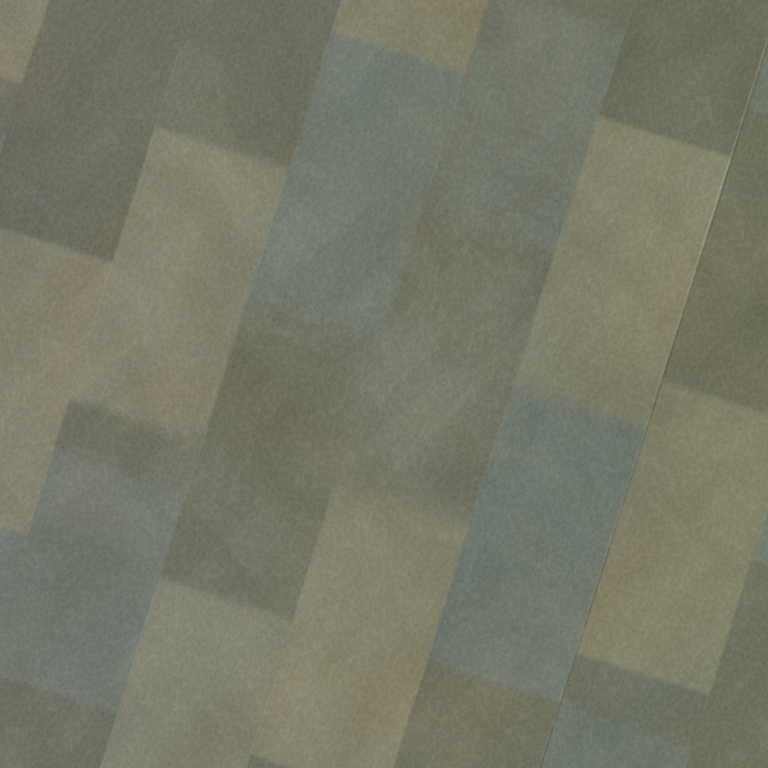
Give the GLSL for this texture, as a WebGL 1 fragment shader.

```glsl
precision highp float;
uniform vec2 u_resolution;

const vec3 SLATE = vec3(0.433, 0.439, 0.375);
const vec3 SAND = vec3(0.512, 0.507, 0.427);
const vec3 BLUE = vec3(0.449, 0.479, 0.440);
const vec3 DUST = vec3(0.482, 0.486, 0.425);
const float TILT = 0.305;
const float WIDTH = 0.182;
const float LENGTH = 0.372;
const float LAST_STRIP = 4.0;

vec2 hash2(vec2 p) {
  vec2 q = vec2(dot(p, vec2(12.7, 31.1)), dot(p, vec2(26.9, 18.3)));
  return fract(sin(q) * 437.58);
}

// Distances to the nearest and second nearest cell point
vec2 cellular(vec2 p) {
  vec2 cell = floor(p);
  vec2 nearest = vec2(8.0);
  for (int j = -1; j <= 1; j++) {
    for (int i = -1; i <= 1; i++) {
      vec2 c = cell + vec2(float(i), float(j));
      float d = length(c + hash2(c) - p);
      nearest = d < nearest.x ? vec2(d, nearest.x) : vec2(nearest.x, min(nearest.y, d));
    }
  }
  return nearest;
}

// Layered, warped sines, about -1 to 1
float clouds(vec2 p) {
  float sum = 0.0;
  float amp = 0.5;
  for (int i = 0; i < 6; i++) {
    p += 0.7 * sin(p.yx * 1.3 + float(i) * 1.7);
    sum += amp * sin(p.x) * sin(p.y + 0.8);
    p = mat2(1.5, 1.1, -1.1, 1.5) * p + 2.3;
    amp *= 0.66;
  }
  return sum;
}

float line(float d, float halfWidth) {
  return 1.0 - smoothstep(0.2 * halfWidth, halfWidth, abs(d));
}

// Three tones cycle down each strip; alternate blue tiles have a dark head
vec3 tileColor(float strip, float row, float y) {
  float kind = mod(strip + 2.0 - row, 3.0);
  vec3 color = kind < 0.5 ? SLATE : (kind < 1.5 ? SAND : BLUE);
  float head = step(1.5, kind) * (1.0 - mod(strip, 2.0));
  color = mix(color, DUST - 0.015, 0.3 * head);
  color = mix(color, SLATE, 0.8 * head * smoothstep(0.78, 0.85, y - row));
  vec2 shade = hash2(vec2(strip, row) + 9.0) - 0.5;
  return color + 0.016 * shade.x + 0.012 * shade.y * vec3(0.6, 0.0, -1.0);
}

vec3 stripColor(float strip, float v, float blur) {
  float start = mix(0.114, 0.300, mod(strip, 2.0));
  start += 0.626 * step(LAST_STRIP - 0.5, strip);
  float y = (v - start) / LENGTH;
  float edge = floor(y + 0.5);
  float above = smoothstep(-blur, blur, (y - edge) * LENGTH);
  return mix(tileColor(strip, edge - 1.0, y), tileColor(strip, edge, y), above);
}

void main() {
  vec2 p = gl_FragCoord.xy / u_resolution;
  float c = cos(TILT);
  float s = sin(TILT);
  vec2 uv = vec2(p.x * c - p.y * s, p.x * s + p.y * c);
  float pixel = 1.0 / min(u_resolution.x, u_resolution.y);
  float blur = max(0.0025, pixel);

  // Stains, and a worn area in the middle
  float stain = clouds(p * 11.0 + 1.4);
  float streak = clouds(uv * vec2(16.0, 10.0) + 4.0);
  float tint = clouds(p * 8.0 + 6.0);
  vec2 fromWear = p - vec2(0.49, 0.48);
  float wear = exp(-20.0 * dot(fromWear, fromWear));

  // Straight staggered strips, smudged where worn
  float v = uv.y + wear * (0.035 * stain + 0.02 * streak);
  float across = (uv.x + 0.058) / WIDTH;
  float edge = floor(across + 0.5);
  float d = (across - edge) * WIDTH;
  float rowBlur = mix(1.8 * blur, 0.06, wear);
  float sideBlur = mix(blur, 0.012, wear * wear);
  vec3 color = mix(stripColor(edge - 1.0, v, rowBlur),
                   stripColor(edge, v, rowBlur),
                   smoothstep(-sideBlur, sideBlur, d));

  // Yellow drift to the right, cooler on the left
  color += (p.x - 0.5) * vec3(0.0, 0.004, -0.022);
  color = mix(color, DUST, wear * clamp(0.35 + 0.6 * stain, 0.0, 0.75));

  // Mottling, with smoky ridges and drifting tint
  color += 0.024 * stain * vec3(1.0, 0.95, 0.85);
  color += 0.016 * streak;
  color += 0.012 * tint * vec3(-1.0, 0.2, 0.9);
  float ridge = 1.0 - smoothstep(0.0, 0.14, abs(streak - 0.5 * tint));
  color += 0.014 * ridge * (0.3 + wear) * smoothstep(-0.2, 0.3, stain);
  color += 0.012 * clouds(p * 42.0 + 7.0);

  // Fine grain with sparse pits
  float grain = cellular(uv * vec2(160.0, 115.0)).x + 0.8 * cellular(uv * 270.0 + 3.0).x;
  color += 0.038 * (grain - 0.84);
  float pit = cellular(uv * 60.0 + 11.0).x;
  color -= 0.03 * (1.0 - smoothstep(0.03, 0.09, pit));

  // Faint broken joints, and one open joint before the last strips
  float open = 1.0 - step(0.5, abs(edge - LAST_STRIP));
  float broken = smoothstep(-0.1, 0.5, sin(uv.y * 23.0 + edge * 2.4) + 0.6 * streak);
  float joint = max(0.0018, pixel);
  color += 0.022 * (1.0 - open) * broken * (1.0 - 0.7 * wear) * line(d, joint);
  float lit = mix(0.012, 0.06, smoothstep(0.75, 0.98, uv.y));
  color += open * lit * line(d + 0.0018, 1.3 * joint);
  color -= open * (0.035 + 0.025 * broken) * line(d - 0.0012, joint);

  gl_FragColor = vec4(color, 1.0);
}
```
